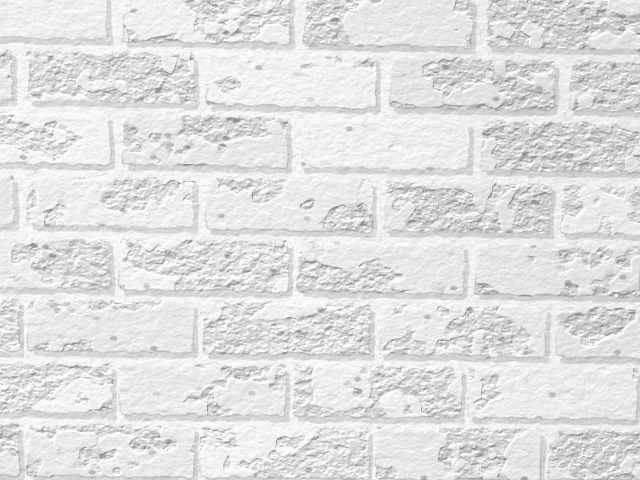
A WebGL 2 fragment shader for this texture:

```glsl
#version 300 es
precision highp float;
uniform vec2 u_resolution;
out vec4 outColor;

// Layout, in units of the canvas height, y pointing down
const float ROW_HEIGHT = 0.1302;
const float ROW_START = 0.27;
const float COLUMN_START = 0.243;
const float ROW_STAGGER = 0.525;
const vec2 PITCH_TOP_BOTTOM = vec2(0.380, 0.361);
const vec2 TILT_TOP_BOTTOM = vec2(0.021, 0.009);
const vec2 BRICK_HALF = vec2(0.1735, 0.0525);
const vec2 BRICK_SHIFT = vec2(-0.003, -0.004);
const float CORNER = 0.007;
const float EDGE_WOBBLE = 0.0065;
// Light and surface
const vec2 TO_LIGHT = vec2(-0.0014, -0.0027);
const vec2 SHADOW_OFFSET = vec2(0.010, 0.0125);
const float ROUGH_RELIEF = 0.46;
const float SMOOTH_RELIEF = 0.13;
const float SKIN_HEIGHT = 0.24;
const vec2 WEAR_RANGE = vec2(0.36, 0.66);
// Tones
const float SKIN_TONE = 0.932;
const float WORN_TONE = 0.857;
const float MORTAR_TONE = 0.958;
const float SHADOW_TONE = 0.838;
const float BRICK_VARIATION = 0.045;
const float CONTACT_DARKNESS = 0.13;
const float PIT_DARKNESS = 0.20;
const float SIDE_FALLOFF = 0.030;
const vec2 TONE_LIMITS = vec2(0.57, 0.982);

vec3 hash3(vec2 p) {
  vec3 q = fract(p.xyx * vec3(0.1031, 0.1030, 0.0973));
  q += dot(q, q.yxz + 33.33);
  return fract((q.xxy + q.yzz) * q.zyx);
}

// Cellular noise: x is the distance to the nearest point, y a smooth blend of cell values
vec2 cells(vec2 p) {
  vec2 base = floor(p);
  float nearest = 9.0, total = 0.0, weights = 0.0;
  for (int k = 0; k < 9; k++) {
    vec2 cell = base + vec2(k % 3 - 1, k / 3 - 1);
    vec3 h = hash3(cell);
    vec2 d = cell + h.xy - p;
    float dist2 = dot(d, d);
    float w = exp(-7.0 * dist2);
    nearest = min(nearest, dist2);
    total += w * h.z;
    weights += w;
  }
  return vec2(sqrt(nearest), total / weights);
}

float roundedBox(vec2 p, vec2 halfSize) {
  vec2 q = abs(p) - halfSize + CORNER;
  return length(max(q, 0.0)) + min(max(q.x, q.y), 0.0) - CORNER;
}

// x: height of the surface, y: how far the smooth skin is worn away
vec2 surface(vec2 p, float wear) {
  float blotches = 0.62 * cells(p * vec2(9.0, 15.0)).y + 0.38 * cells(p * 42.0 + 7.0).y;
  float relief = 0.0, amplitude = 1.0, frequency = 52.0;
  for (int i = 0; i < 3; i++) {
    relief += amplitude * cells(p * vec2(0.85, 1.15) * frequency + float(i) * 17.3).y;
    amplitude *= 0.68;
    frequency *= 1.93;
  }
  return vec2(relief, smoothstep(wear - 0.05, wear + 0.05, blotches));
}

void main() {
  vec2 p = vec2(gl_FragCoord.x, u_resolution.y - gl_FragCoord.y) / u_resolution.y;
  float soft = max(1.0 / u_resolution.y, 0.0012);

  // Running bond with a slight tilt and perspective
  float tilt = mix(TILT_TOP_BOTTOM.x, TILT_TOP_BOTTOM.y, p.y);
  float pitch = mix(PITCH_TOP_BOTTOM.x, PITCH_TOP_BOTTOM.y, p.y);
  float v = (p.y - p.x * tilt) / ROW_HEIGHT + ROW_START;
  float row = floor(v);
  float u = (p.x - COLUMN_START) / pitch + mod(row, 2.0) * ROW_STAGGER;
  vec2 id = vec2(floor(u), row);
  vec3 rnd = hash3(id + 41.0);
  vec2 local = (fract(vec2(u, v)) - 0.5) * vec2(pitch, ROW_HEIGHT) - BRICK_SHIFT;

  // Uneven outline from layered sines and cells
  float wave = sin(p.x * 37.0 + row * 2.1) + 0.6 * sin(p.x * 83.0 + p.y * 61.0 + rnd.x * 6.0);
  float wobble = EDGE_WOBBLE * (cells(p * 62.0).y - 0.5) + 0.0009 * wave;
  vec2 halfSize = BRICK_HALF + (rnd.yz - 0.5) * vec2(0.005, 0.003);
  float edge = roundedBox(local, halfSize) + wobble;
  float brick = 1.0 - smoothstep(-soft, soft, edge);

  // Relief lit from the upper left
  float wear = mix(WEAR_RANGE.x, WEAR_RANGE.y, rnd.x);
  vec2 stone = p + id * 3.71;
  vec2 here = surface(stone, wear);
  vec2 ahead = surface(stone + TO_LIGHT, wear);
  float slope = here.x - ahead.x;

  // Brick face with worn areas, ledges and pits
  float face = mix(SKIN_TONE, WORN_TONE, here.y) + (rnd.y - 0.5) * BRICK_VARIATION;
  face += slope * mix(SMOOTH_RELIEF, ROUGH_RELIEF, here.y) + (ahead.y - here.y) * SKIN_HEIGHT;
  vec2 pit = cells(stone * vec2(13.0, 19.0) + 5.0);
  face -= PIT_DARKNESS * (1.0 - smoothstep(0.06, 0.13, pit.x)) * smoothstep(0.52, 0.7, pit.y);
  face += 0.035 * smoothstep(-0.010, 0.0, edge) * (1.0 - smoothstep(-0.04, 0.01, local.y));

  // Mortar with the shadow thrown below and to the right
  float shade = 1.0 - smoothstep(-0.0025, 0.0025, roundedBox(local - SHADOW_OFFSET, halfSize) + wobble * 0.7);
  float mortar = mix(MORTAR_TONE, SHADOW_TONE, shade) + slope * SMOOTH_RELIEF;
  float underside = smoothstep(-0.01, 0.04, local.y) + 0.4 * smoothstep(0.14, 0.17, local.x);
  float contact = (1.0 - smoothstep(0.0, 0.0035, abs(edge))) * min(underside, 1.0);

  float tone = mix(mortar, face, brick) - CONTACT_DARKNESS * contact * (0.35 + 0.65 * rnd.z);
  tone -= SIDE_FALLOFF * smoothstep(0.55, 1.35, p.x + 0.35 * (0.5 - p.y));
  outColor = vec4(vec3(clamp(tone, TONE_LIMITS.x, TONE_LIMITS.y)), 1.0);
}
```
